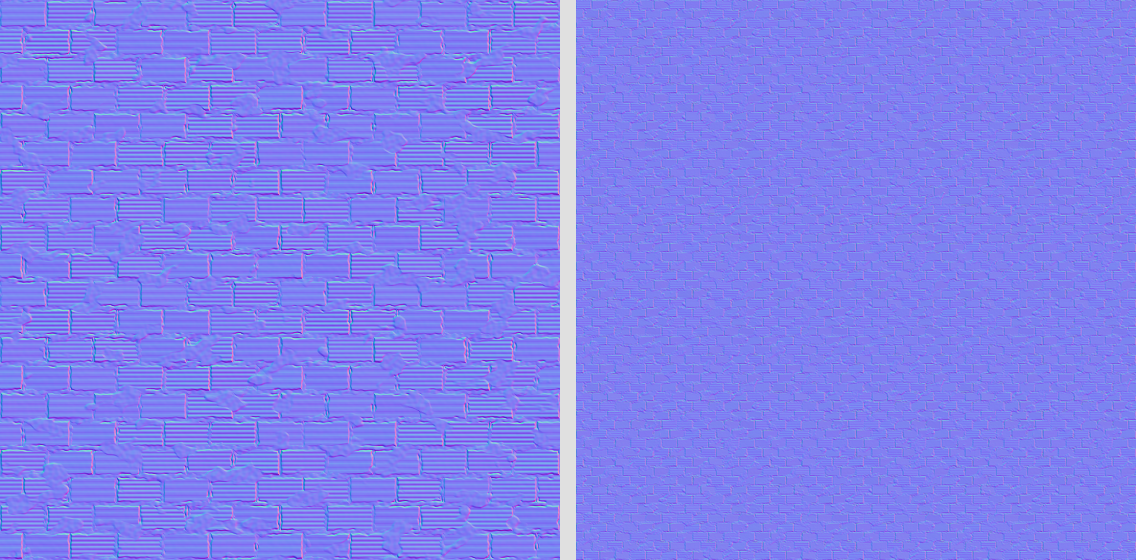
Left: one tile. Right: repeated 3 by 3.
Reproduce this texture map procedurally as a Shadertoy shader.

```glsl
const vec2  BRICKS = vec2(12.0, 20.0);       // across and up, even so the bond wraps
const vec2  BLOCK = vec2(6.0, 10.0);         // bricks before the layout recurs
const float RIBBED_SHARE = 0.5;
const vec2  BRICK_HALF = vec2(0.788, 0.42);  // lengths and heights are in courses
const float EDGE_SOFT = 0.03;
const float EDGE_WOBBLE = 0.035;
const float BRICK_JITTER = 0.012;
const float BRICK_TILT = 0.09;
const float RIB_PITCH = 0.152;
const float RIB_SIDE = 2.0;                  // grooves on each side of the middle one
const float RIB_DEPTH = 0.017;
const float FLUTE_PITCH = 0.25;
const float FLUTE_SIDE = 1.0;
const float FLUTE_DEPTH = 0.009;
const float MORTAR_LEVEL = -0.014;
const float MORTAR_SWELL = 0.03;
const float MORTAR_ROUGH = 0.019;
const float HEAD_JOINT_DROP = 0.01;
const float CRACK_DEPTH = 0.045;
const float SMEAR_START = 0.15;
const float SMEAR_FEATHER = 0.14;
const float SMEAR_LEVEL = 0.0;
const float SAMPLE_STEP = 0.001;             // half width of the slope sample, in canvases
const float BLUE_LEVEL = 0.955;

// Two random values in 0..1 for a lattice cell
vec2 hash2(vec2 cell, float seed) {
    uvec3 k = uvec3(vec3(cell, seed) + 0.5);
    uint h = k.x * 374761393u + k.y * 668265263u + k.z * 974634777u;
    h = (h ^ (h >> 15)) * 739982445u;
    h = (h ^ (h >> 13)) * 695872825u;
    h ^= h >> 16;
    return vec2(h & 65535u, h >> 16) / 65535.0;
}

float cornerRamp(vec2 corner, vec2 offset, vec2 period, float seed) {
    float angle = 6.28318 * hash2(mod(corner, period), seed).x;
    return dot(vec2(cos(angle), sin(angle)), offset);
}

// Gradient noise that wraps whenever uv grows by one
float wrapNoise(vec2 uv, vec2 period, float seed) {
    vec2 p = uv * period;
    vec2 i = floor(p), f = p - i;
    vec2 w = f * f * f * (f * (f * 6.0 - 15.0) + 10.0);
    vec2 e = vec2(1.0, 0.0);
    float low = mix(cornerRamp(i, f, period, seed),
                    cornerRamp(i + e.xy, f - e.xy, period, seed), w.x);
    float high = mix(cornerRamp(i + e.yx, f - e.yx, period, seed),
                     cornerRamp(i + e.xx, f - e.xx, period, seed), w.x);
    return mix(low, high, w.y);
}

// 1 at the groove floors, 0 on the lands between and beyond them
float grooves(float y, float pitch, float side) {
    float t = y / pitch;
    float nearest = clamp(floor(t + 0.5), -side, side);
    return 1.0 - smoothstep(0.08, 0.38, abs(t - nearest));
}

float wallHeight(vec2 uv) {
    // Running bond
    vec2 cell = uv * BRICKS;
    float course = floor(cell.y);
    cell.x += 0.5 * mod(course + 1.0, 2.0);
    vec2 id = mod(vec2(floor(cell.x), course), BLOCK);
    vec2 local = (fract(cell) - 0.5) * vec2(BRICKS.y / BRICKS.x, 1.0);
    local += (hash2(id, 1.0) - 0.5) * 2.0 * BRICK_JITTER;

    // Grain recurs with the layout, broad noise spans the canvas
    vec2 blockUv = uv * BRICKS / BLOCK;
    float fine = wrapNoise(blockUv, vec2(55.0, 65.0), 2.0);
    float medium = wrapNoise(blockUv, vec2(24.0, 32.0), 3.0);
    float broad = wrapNoise(uv, vec2(13.0, 17.0), 4.0);
    float rough = MORTAR_ROUGH * (fine + medium);

    // Brick with worn edges and ribs or shallow flutes
    vec2 sides = abs(local) - BRICK_HALF;
    float edge = max(sides.x, sides.y) + EDGE_WOBBLE * (fine + medium);
    float face = 1.0 - smoothstep(-EDGE_SOFT, EDGE_SOFT, edge);
    vec2 kind = hash2(id, 5.0);
    float relief = kind.x < RIBBED_SHARE
                 ? RIB_DEPTH * grooves(local.y, RIB_PITCH, RIB_SIDE) * mix(0.75, 1.2, kind.y)
                 : FLUTE_DEPTH * grooves(local.y, FLUTE_PITCH, FLUTE_SIDE);
    float brick = dot(local, hash2(id, 6.0) - 0.5) * BRICK_TILT - relief + 0.12 * rough;

    // Nearly flush mortar with sunk head joints and broken cracks along the bricks
    float headJoint = smoothstep(-0.03, 0.03, sides.x - sides.y);
    float crack = exp(-pow(edge / EDGE_SOFT, 2.0)) * smoothstep(0.12, 0.5, medium + broad);
    float mortar = MORTAR_LEVEL + MORTAR_SWELL * broad + rough + 0.3 * min(edge, 0.0)
                 - HEAD_JOINT_DROP * headJoint;
    float height = mix(mortar, max(mortar, brick), face) - CRACK_DEPTH * crack;

    // Mortar smeared thinly over parts of the faces
    float patchField = wrapNoise(uv, vec2(15.0, 23.0), 7.0) + 0.3 * medium + 0.4 * edge;
    float smear = smoothstep(SMEAR_START, SMEAR_START + SMEAR_FEATHER, patchField);
    return mix(height, SMEAR_LEVEL + 0.7 * rough, smear);
}

void mainImage(out vec4 fragColor, in vec2 fragCoord) {
    vec2 uv = fragCoord / iResolution.xy;
    vec2 s = vec2(SAMPLE_STEP, 0.0);
    vec2 slope = vec2(wallHeight(uv + s.xy) - wallHeight(uv - s.xy),
                      wallHeight(uv + s.yx) - wallHeight(uv - s.yx));
    slope /= 2.0 * SAMPLE_STEP * BRICKS.y;

    // Encode the surface normal, green pointing up
    vec3 normal = normalize(vec3(-slope, 1.0));
    vec3 color = (normal * 0.5 + 0.5) * vec3(1.0, 1.0, BLUE_LEVEL);
    fragColor = vec4(color, 1.0);
}
```
